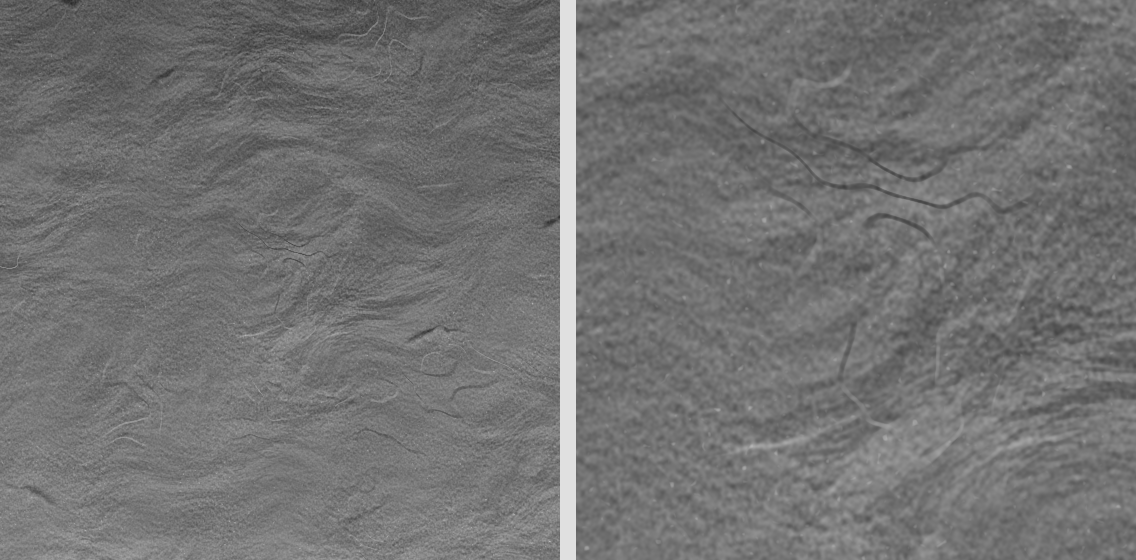
Left: the whole. Right: its middle third, enlarged.
Write a Shadertoy shader that draws this texture.

```glsl
// Grey cleft slate: flaked ledges, short curved cracks and fine mineral grain.

const float TONE_BOTTOM = 0.502;
const float TONE_TOP = 0.372;
const float MOTTLE = 0.05;
const vec2 LIGHT_DIR = vec2(-0.35, 0.94);
const float LIGHT_STEP = 0.0016;
const float RELIEF_GAIN = 0.0068;
const float RELIEF_LIMIT = 0.17;
const float WARP = 0.09;
const float LEDGE_LAYERS = 5.0;
const float LEDGE_HEIGHT = 0.14;
const float LEDGE_EDGE = 0.14;
const float CRACK_CELLS = 5.5;
const float CRACK_WIDTH = 0.028;
const float CRACK_DARK = 0.34;
const float RIDGE_LIGHT = 0.17;
const float GRAIN_GAIN = 0.115;
const float FLECK_GAIN = 0.14;
const mat2 OCTAVE_TURN = mat2(0.8, 0.6, -0.6, 0.8);

vec2 hash2(vec2 p) {
    vec3 q = fract(p.xyx * vec3(0.1031, 0.1030, 0.0973));
    q += dot(q, q.yzx + 33.33);
    return fract((q.xx + q.yz) * q.zy);
}

float corner(vec2 cell, vec2 f, vec2 offset) {
    return dot(hash2(cell + offset) * 2.0 - 1.0, f - offset);
}

// Gradient noise, centred on zero
float noise(vec2 p) {
    vec2 i = floor(p), f = fract(p);
    vec2 u = f * f * f * (f * (f * 6.0 - 15.0) + 10.0);
    float low = mix(corner(i, f, vec2(0, 0)), corner(i, f, vec2(1, 0)), u.x);
    float high = mix(corner(i, f, vec2(0, 1)), corner(i, f, vec2(1, 1)), u.x);
    return mix(low, high, u.y);
}

float fbm(vec2 p, int octaves) {
    float sum = 0.0, amp = 1.0;
    for (int i = 0; i < octaves; i++) {
        sum += amp * noise(p);
        p = OCTAVE_TURN * p * 2.03 + 7.3;
        amp *= 0.5;
    }
    return sum;
}

// Undulating surface broken into thin layers
float height(vec2 p) {
    vec2 warped = p + WARP * vec2(fbm(p * 4.0 + 3.1, 2), fbm(p * 4.0 + 19.7, 2));
    vec2 along = OCTAVE_TURN * warped;
    float layer = LEDGE_LAYERS * fbm(along * vec2(3.4, 4.4) + 11.0, 4);
    float terrace = floor(layer) + smoothstep(1.0 - LEDGE_EDGE, 1.0, fract(layer)) - layer;
    float ledgeMask = smoothstep(-0.05, 0.32, noise(p * 5.0 + 41.0));
    float roughness = mix(0.5, 1.25, smoothstep(-0.25, 0.25, noise(p * 3.0 + 5.0)));
    float lumps = fbm(warped * vec2(7.0, 10.0) + 23.0, 5);
    return LEDGE_HEIGHT * ledgeMask * terrace + 0.5 * roughness * lumps;
}

// Scattered arcs: dark cracks with a pale lip, and pale ridges
float cracks(vec2 p) {
    vec2 g = p * CRACK_CELLS;
    float wiggle = 0.12 * noise(g * 2.6) + 0.04 * noise(g * 9.0);
    float ragged = smoothstep(-0.4, 0.15, noise(g * 8.0 + 31.0));
    float tone = 0.0;
    for (int y = -1; y <= 1; y++) {
        for (int x = -1; x <= 1; x++) {
            vec2 id = floor(g) + vec2(x, y);
            vec2 place = hash2(id + 3.0), form = hash2(id + 57.0), kind = hash2(id + 91.0);
            float angle = mix(-0.55, 0.75, form.x);
            float c = cos(angle), s = sin(angle);
            vec2 q = mat2(c, -s, s, c) * (g - id - 0.2 - 0.6 * place);
            float t = q.x / mix(0.15, 0.42, form.y);
            float taper = max(0.0, 1.0 - t * t);
            float d = q.y - (place.x - 0.5) * 2.4 * q.x * q.x + wiggle;
            float w = CRACK_WIDTH * (0.3 + 0.7 * taper * ragged);
            float strength = kind.x * kind.x * kind.x * taper * mix(0.4, 1.0, ragged);
            float core = exp(-d * d / (w * w));
            float lipDist = (d + 2.2 * w) / (1.3 * w);
            float lip = exp(-lipDist * lipDist);
            float ridgeCore = exp(-d * d / (0.3 * w * w));
            tone += strength * (kind.y > 0.65 ? RIDGE_LIGHT * ridgeCore
                                              : CRACK_DARK * (0.25 * lip - core));
        }
    }
    return tone;
}

// Fine gritty tooth with sparse pale flecks
float grain(vec2 p) {
    vec2 g = OCTAVE_TURN * p;
    float coarse = noise(g * 150.0) - noise(g * 150.0 + vec2(0.2, -0.5));
    float fine = noise(g * 290.0 + 13.0);
    float fleck = smoothstep(0.3, 0.65, noise(g * 215.0 + 71.0));
    float patchy = 0.9 + 0.6 * noise(p * 9.0);
    return patchy * (GRAIN_GAIN * (0.7 * coarse + fine) + FLECK_GAIN * fleck);
}

void mainImage(out vec4 fragColor, in vec2 fragCoord) {
    vec2 p = fragCoord / iResolution.y;
    float base = mix(TONE_BOTTOM, TONE_TOP, p.y) + MOTTLE * fbm(p * 3.5 + 61.0, 3);

    // Raking light across the relief, softly limited
    float slope = (height(p) - height(p + LIGHT_DIR * LIGHT_STEP)) / LIGHT_STEP;
    float shade = slope * RELIEF_GAIN;
    shade /= 1.0 + abs(shade) / RELIEF_LIMIT;

    float tone = base + shade + cracks(p) + grain(p);
    fragColor = vec4(vec3(clamp(tone, 0.06, 0.9)), 1.0);
}
```
